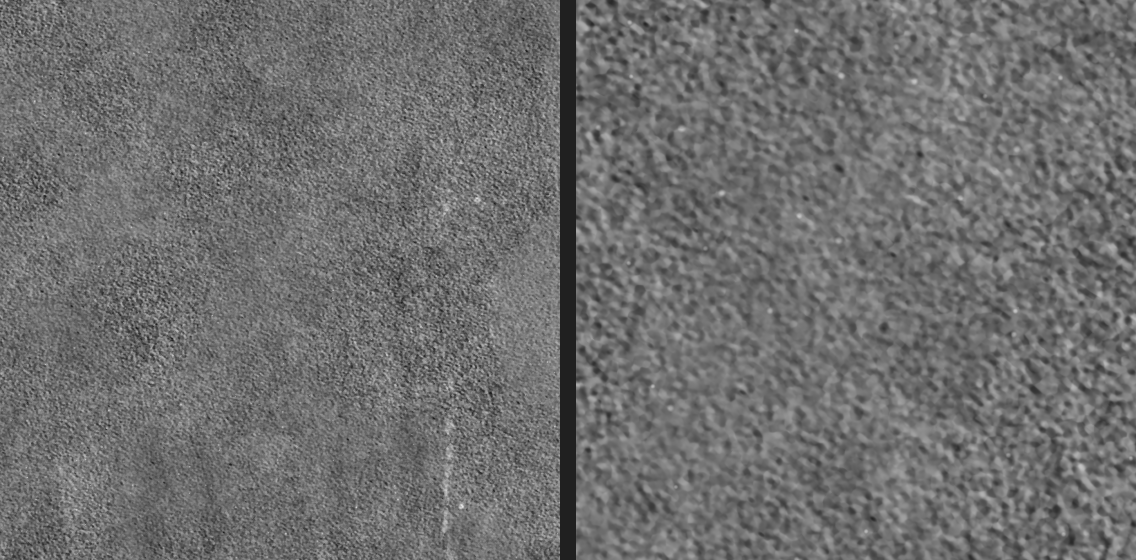
Left: the whole. Right: its middle third, enlarged.
Give the GLSL for this texture, as a three.js fragment shader.

```glsl
// Weathered grey concrete: fine grain, cloudy stains, drips and a pale worn patch.
varying vec2 vUv;

vec2 hash2(vec2 p) {
  vec3 q = fract(p.xyx * vec3(0.1031, 0.1030, 0.0973));
  q += dot(q, q.yzx + 33.33);
  return fract((q.xx + q.yz) * q.zy);
}

// Smooth cellular noise: cell values blended by distance, centred on zero.
float cellNoise(vec2 p) {
  vec2 id = floor(p);
  float sum = 0.0, total = 0.0;
  for (int y = -1; y <= 1; y++) {
    for (int x = -1; x <= 1; x++) {
      vec2 cell = id + vec2(float(x), float(y));
      vec2 d = cell + hash2(cell + 17.0) - p;
      float weight = exp(-4.0 * dot(d, d));
      sum += weight * hash2(cell + 91.0).x;
      total += weight;
    }
  }
  return sum / total - 0.5;
}

// Relief lit from one side: the noise minus a shifted copy of itself.
float relief(vec2 p) {
  return cellNoise(p) - 0.6 * cellNoise(p + vec2(0.4, 1.1));
}

// One small dot in a random share of the cells.
float specks(vec2 p, float chance, float radius) {
  vec2 id = floor(p);
  vec2 rnd = hash2(id + 43.0);
  float size = radius * (0.6 + 0.6 * rnd.y);
  float d = length(fract(p) - 0.25 - 0.5 * hash2(id + 7.0));
  return step(rnd.x, chance) * (1.0 - smoothstep(size * 0.2, size * 1.4, d));
}

// Short hairline marks with random directions.
float scratches(vec2 p) {
  vec2 id = floor(p);
  vec2 rnd = hash2(id + 5.0);
  vec2 d = fract(p) - 0.5;
  float angle = 6.2832 * rnd.y;
  vec2 along = vec2(cos(angle), sin(angle));
  float t = clamp(dot(d, along), -0.3, 0.3);
  float gap = length(d - along * t + 0.04 * sin(t * 17.0));
  return step(rnd.x, 0.16) * (1.0 - smoothstep(0.01, 0.045, gap));
}

// Soft vertical band around x = centre.
float band(float x, float centre, float width) {
  float d = (x - centre) / width;
  return exp(-d * d);
}

void main() {
  vec2 p = vUv;
  vec2 warp = vec2(cellNoise(p * 14.0), cellNoise(p * 14.0 + 60.0));
  vec2 w = p + 0.04 * warp;

  // Cloudy stains from broad to small
  float clouds = 0.0, freq = 3.5;
  for (int i = 0; i < 5; i++) {
    clouds += 0.055 * cellNoise(w * freq + 31.0 * float(i));
    freq *= 2.3;
  }

  // Vertical drips, stronger low down
  float drips = cellNoise(w * vec2(30.0, 4.0) + 12.0) + 0.6 * cellNoise(w * vec2(75.0, 11.0));
  clouds += drips * 0.055 * (1.0 - smoothstep(0.2, 0.6, p.y));

  // Sandy grain, partly lit across the falling diagonal
  vec2 q = vec2(dot(p, vec2(0.8, -0.6)), dot(p, vec2(0.6, 0.8)));
  float grain = 0.23 * relief(q * vec2(225.0, 320.0) + 400.0);
  grain += 0.21 * cellNoise(p * 310.0 + 150.0);
  grain *= 1.0 + 0.8 * cellNoise(w * 9.0 + 70.0);

  // Pale patch on the right with a ragged edge
  float edge = mix(0.89, 0.982, smoothstep(0.53, 0.64, p.y)) + 0.008 * sin(p.y * 23.0);
  edge += 0.03 * warp.x + 0.025 * cellNoise(p * 50.0) + 0.01 * cellNoise(p * 130.0);
  float fade = smoothstep(0.16, 0.36, p.y) * (1.0 - 0.5 * band(p.y, 0.8, 0.08));
  float patchMask = smoothstep(-0.004, 0.008, p.x - edge) * fade;
  float rim = band(p.x, edge + 0.003, 0.004) * fade * smoothstep(-0.1, 0.2, cellNoise(p * 22.0));

  float tone = 0.438 + clouds * (1.0 - 0.5 * patchMask) + grain * (1.0 - 0.3 * patchMask);
  tone += 0.045 * patchMask + 0.07 * rim;
  tone -= 0.025 * band(p.x, edge - 0.018, 0.018) * fade;

  // Broken dark seam and chalky run
  float seam = band(w.x, 0.725 + 0.012 * sin(p.y * 11.0), 0.011);
  tone -= 0.06 * seam * smoothstep(-0.1, 0.15, cellNoise(p * vec2(6.0, 10.0) + 3.0));
  float flakes = smoothstep(0.0, 0.18, cellNoise(p * vec2(110.0, 60.0)) + 0.5 * cellNoise(p * 24.0));
  float chalk = flakes * band(p.x + 0.03 * warp.x, 0.802, 0.009);
  tone += 0.2 * chalk * (1.0 - smoothstep(0.28, 0.36, p.y) + band(p.y, 0.63, 0.03));

  // Hairlines, pits and bright grit
  tone += 0.08 * scratches(w * 13.0) * smoothstep(-0.1, 0.2, cellNoise(p * 70.0));
  tone -= 0.16 * specks(q * vec2(50.0, 85.0) + 80.0, 0.10, 0.17);
  tone += 0.20 * specks(p * 70.0, 0.06, 0.13);
  tone += 0.35 * specks(w * 16.0 + 9.0, 0.012, 0.08);

  gl_FragColor = vec4(vec3(clamp(tone, 0.12, 0.9)), 1.0);
}
```
